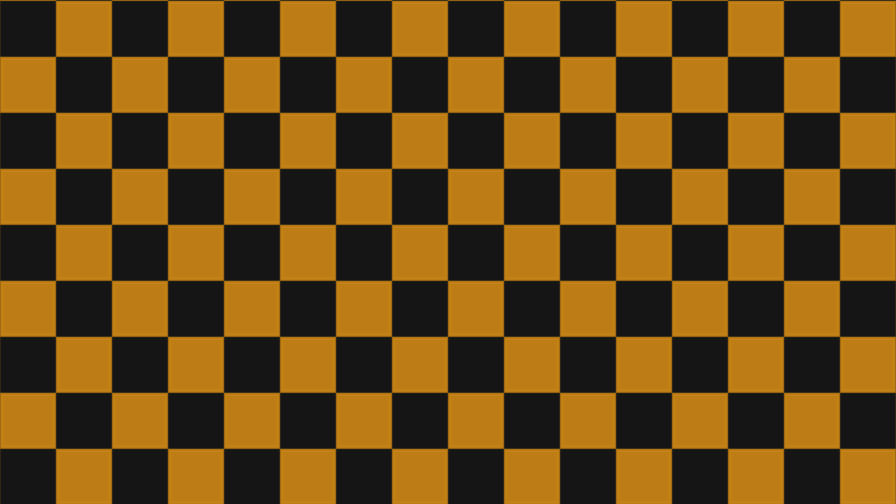
This pattern is drawn by a WebGL 2 fragment shader. Its source:

```glsl
#version 300 es
precision highp float;
// Two-colour checkerboard of square tiles, charcoal and amber, with a faint light rim.

uniform vec2 u_resolution;
out vec4 fragColor;

const float ROWS = 9.0;                      // tiles down; square tiles give 16 across at 16:9
const vec2 SHIFT = vec2(0.0, 0.0156);        // pattern offset, in tiles
const float EDGE_PIXELS = 0.75;              // half width of the smoothed edge
const float RIM_INSET = 0.047;               // rim distance from the tile edge, in tiles
const float RIM_WIDTH = 0.025;               // rim half width, in tiles
const vec3 CHARCOAL = vec3(0.083, 0.083, 0.083);
const vec3 AMBER = vec3(0.74, 0.488, 0.083);
const vec3 AMBER_RIM = vec3(0.775, 0.51, 0.083);

// Distance on each axis to the nearest grid line.
vec2 gridDistance(vec2 p) {
    return abs(fract(p + 0.5) - 0.5);
}

// Smoothed square wave on each axis: +1 in even tiles, -1 in odd tiles.
vec2 squareWave(vec2 p, float softness) {
    vec2 side = 1.0 - 2.0 * mod(floor(p), 2.0);
    return side * clamp(gridDistance(p) / softness, 0.0, 1.0);
}

void main() {
    float tilesPerPixel = ROWS / u_resolution.y;
    vec2 p = gl_FragCoord.xy * tilesPerPixel + SHIFT;

    // Checker coverage
    vec2 wave = squareWave(p, EDGE_PIXELS * tilesPerPixel);
    float amberAmount = 0.5 - 0.5 * wave.x * wave.y;

    // Light rim just inside the amber tiles
    vec2 d = gridDistance(p);
    float rim = 1.0 - smoothstep(0.0, RIM_WIDTH, abs(min(d.x, d.y) - RIM_INSET));
    vec3 amber = mix(AMBER, AMBER_RIM, rim);

    fragColor = vec4(mix(CHARCOAL, amber, amberAmount), 1.0);
}
```
